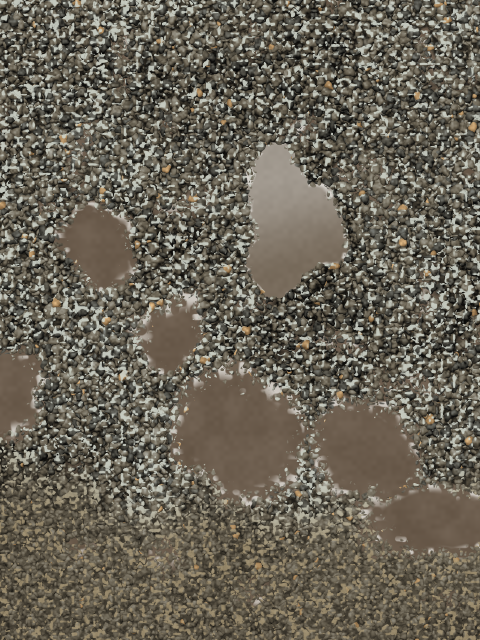
A WebGL 2 fragment shader for this texture:

```glsl
#version 300 es
precision highp float;
// Wet gravel with muddy puddles, sky glints and a drier earthy strip below.
uniform vec2 u_resolution;
out vec4 fragColor;

float hash(vec2 p) {
    return fract(sin(dot(p, vec2(127.1, 311.7))) * 43758.5453);
}

float noise(vec2 p) {
    vec2 i = floor(p), f = fract(p);
    f = f * f * (3.0 - 2.0 * f);
    float low = mix(hash(i), hash(i + vec2(1, 0)), f.x);
    float high = mix(hash(i + vec2(0, 1)), hash(i + vec2(1, 1)), f.x);
    return mix(low, high, f.y);
}

vec2 warp(vec2 p, float scale) {
    return vec2(noise(p * scale), noise(p * scale + 37.0)) - 0.5;
}

// Scattered domed stones: xy = offset from the centre, z = height, w = random id.
vec4 stones(vec2 p, float scale, float share, float seed) {
    vec2 q = p * scale + seed, cell = floor(q);
    vec4 top = vec4(0.0, 0.0, 0.0, 0.5);
    for (int y = -1; y <= 1; y++)
    for (int x = -1; x <= 1; x++) {
        vec2 id = cell + vec2(x, y);
        if (hash(id + 5.3) > share) continue;
        vec2 centre = id + 0.1 + 0.8 * vec2(hash(id), hash(id + 17.0));
        float stretch = hash(id + 29.0);
        vec2 offset = (q - centre) * vec2(0.8 + 0.5 * stretch, 1.3 - 0.5 * stretch);
        offset /= mix(0.45, 0.8, hash(id + 41.0));
        float height = 1.0 - dot(offset, offset);
        if (height > top.z) top = vec4(offset, height, hash(id + 53.0));
    }
    return top;
}

// Depth of an elliptic hollow: 1 at its centre, 0 on its shore.
float hollow(vec2 p, vec2 centre, vec2 radius) {
    return 1.0 - length((p - centre) / radius);
}

float mainPool(vec2 p) {
    float depth = hollow(p, vec2(0.475, 0.642), vec2(0.082, 0.078));
    depth = max(depth, hollow(p, vec2(0.440, 0.698), vec2(0.050, 0.076)));
    return max(depth, hollow(p, vec2(0.428, 0.590), vec2(0.046, 0.050)));
}

float shallowPools(vec2 p) {
    float depth = hollow(p, vec2(0.158, 0.617), vec2(0.060, 0.075));
    depth = max(depth, hollow(p, vec2(0.265, 0.478), vec2(0.062, 0.065)));
    depth = max(depth, hollow(p, vec2(0.370, 0.320), vec2(0.125, 0.105)));
    depth = max(depth, hollow(p, vec2(0.575, 0.300), vec2(0.090, 0.095)));
    depth = max(depth, hollow(p, vec2(0.675, 0.185), vec2(0.135, 0.065)));
    depth = max(depth, hollow(p, vec2(0.010, 0.390), vec2(0.075, 0.075)));
    return max(depth, 0.8 * (noise(p * 15.0) - 0.82));
}

// Mud brown in the shadows, silvery in the lights.
vec3 tint(float tone) {
    vec3 ratio = mix(vec3(1.09, 1.0, 0.82), vec3(1.0, 1.0, 0.95), smoothstep(0.25, 0.75, tone));
    return max(tone, 0.04) * ratio;
}

vec3 gravel(vec2 p, vec4 stone, float earth) {
    float lit = dot(stone.xy, vec2(-0.3, 0.8));
    float grit = noise(p * 300.0);
    float tone = 0.15 + 0.28 * stone.z + 0.14 * lit + 0.22 * (stone.w - 0.5);
    tone += 0.22 * (grit - 0.5) + 0.12 * (noise(p * 8.0) - 0.5);
    tone = mix(tone, 0.33 + 0.65 * (tone - 0.28), earth);
    vec3 colour = tint(tone);
    colour *= mix(vec3(1.0), vec3(0.93, 1.0, 1.1), smoothstep(0.5, 0.2, stone.w) * (1.0 - earth));
    colour = mix(colour, tint(tone + 0.1) * vec3(1.15, 0.95, 0.72), step(0.975, stone.w));
    // Broken sky reflections on the upper faces
    float patches = noise(p * 26.0 + 9.0);
    float shine = noise(p * 210.0 + 71.0) + 0.16 * lit + 0.22 * (patches - 0.5);
    float glint = smoothstep(0.58, 0.78, shine) * smoothstep(0.05, 0.35, stone.z);
    vec3 sheen = mix(vec3(0.80, 0.82, 0.78), vec3(0.68, 0.61, 0.47), earth);
    return mix(colour, sheen, glint * mix(0.9, 0.7, earth));
}

vec3 water(vec2 p, float depth, float isMain) {
    float sky = smoothstep(0.57, 0.73, p.y - 0.25 * (p.x - 0.46));
    vec3 mud = vec3(0.42, 0.36, 0.30) + 0.04 * (noise(p * 30.0) - 0.5);
    vec3 colour = mix(mud, mix(vec3(0.47, 0.42, 0.36), vec3(0.63, 0.60, 0.56), sky), isMain);
    colour += 0.03 * (noise(p * 130.0) - 0.5);
    // Bright beads along the shore
    float shore = smoothstep(0.0, 0.1, depth) * (1.0 - smoothstep(0.15, 0.35, depth));
    float beads = smoothstep(0.58, 0.8, noise(p * 95.0 + 3.0));
    return mix(colour, vec3(0.90, 0.89, 0.87), shore * beads * 0.8);
}

vec3 ground(vec2 p) {
    vec2 rough = p + 0.006 * warp(p, 150.0);
    vec4 large = stones(rough, 85.0, 0.6, 0.0);
    vec4 small = stones(rough, 145.0, 0.95, 13.0);
    float earth = 1.0 - smoothstep(0.14, 0.30, p.y + 0.12 * (noise(p * 9.0) - 0.5));
    vec4 stone = mix(small, large, smoothstep(0.0, 0.25, large.z) * (1.0 - 0.6 * earth));
    vec2 shore = p + 0.035 * warp(p, 16.0) + 0.014 * warp(p, 55.0);
    float deep = 2.0 * mainPool(shore), shallow = shallowPools(shore);
    float depth = max(deep, shallow);
    // Stones taller than the water level stay dry
    float height = stone.z * (0.35 + 0.65 * stone.w);
    float exposed = smoothstep(-0.08, 0.12, height - 2.5 * depth);
    return mix(water(p, depth, step(shallow, deep)), gravel(p, stone, earth), exposed);
}

void main() {
    vec3 sum = vec3(0.0);
    for (int i = 0; i < 4; i++) {
        vec2 jitter = vec2(i % 2, i / 2) * 0.5 - 0.25;
        sum += ground((gl_FragCoord.xy + jitter) / u_resolution.y);
    }
    fragColor = vec4(sum / 4.0, 1.0);
}
```
